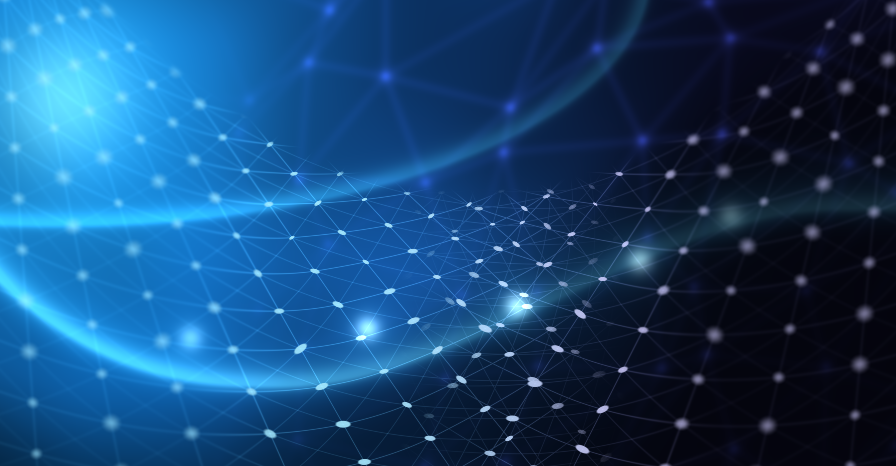
Write a WebGL 2 fragment shader that draws this background.

```glsl
#version 300 es
precision highp float;
uniform vec2 u_resolution;
out vec4 fragColor;

float hash(vec2 p) {
  return fract(sin(dot(p, vec2(127.1, 311.7))) * 43758.5453);
}

float noise(vec2 p) {
  vec2 i = floor(p), f = fract(p);
  f = f * f * (3.0 - 2.0 * f);
  return mix(mix(hash(i), hash(i + vec2(1, 0)), f.x),
             mix(hash(i + vec2(0, 1)), hash(i + vec2(1, 1)), f.x), f.y);
}

float segment(vec2 p, vec2 a, vec2 b) {
  vec2 d = b - a;
  return length(p - a - d * clamp(dot(p - a, d) / dot(d, d), 0.0, 1.0));
}

float glow(vec2 p, vec2 centre, vec2 radius) {
  vec2 d = (p - centre) / radius;
  return exp(-dot(d, d));
}

// Out-of-focus web of jittered nodes
vec2 webNode(vec2 cell) {
  return cell + 0.1 + 0.8 * vec2(hash(cell), hash(cell + 37.0));
}

float softWeb(vec2 p) {
  float sum = 0.0;
  for (int y = -1; y <= 1; y++)
    for (int x = -1; x <= 1; x++) {
      vec2 cell = floor(p) + vec2(x, y);
      vec2 a = webNode(cell);
      float right = segment(p, a, webNode(cell + vec2(1, 0)));
      float up = segment(p, a, webNode(cell + vec2(0, 1)));
      float across = segment(p, a, webNode(cell + vec2(1, 1)));
      sum += 0.25 * (exp(-right * right * 350.0) + exp(-up * up * 350.0));
      sum += 0.2 * exp(-across * across * 350.0) + 0.4 * exp(-dot(p - a, p - a) * 90.0);
    }
  return sum;
}

// Height of the lower ribbon
float ribbon(float x) {
  return 0.175 + 0.38 * smoothstep(0.6, 1.8, x)
       + 0.225 * pow(max(0.6 - x, 0.0) / 0.6, 2.5);
}

// Light streak, sharper on its lower side
float streak(float d, float width) {
  float r = d / (width * (d < 0.0 ? 0.6 : 1.5));
  return 1.0 / (1.0 + r * r * (1.0 + 0.5 * r * r));
}

// Rows bend near the lowest column, then run straight
float rowBase(float q, vec4 shape) {
  float t = abs(q - shape.w), bend = min(t, 0.45);
  return shape.z + 0.34 * (bend * bend + 0.9 * (t - bend));
}

float rowPitch(float q) {
  return 0.11 / (1.0 + 0.55 * q * q);
}

// Curved sheet; shape = column offset, column pitch, row height, lowest column
// Returns lines in x and nodes in y
vec2 sheet(vec2 s, vec4 shape, float blur) {
  float q = s.x / (1.0 - 0.7 * s.y);
  vec2 g = vec2((q - shape.x) / shape.y, (s.y - rowBase(q, shape)) / rowPitch(q));
  float lines = 0.0, nodes = 0.0;
  float width = mix(0.0011, 0.004, blur);
  vec4 fields = vec4(g.x, g.y, g.x + g.y, g.x - g.y);
  for (int k = 0; k < 4; k++) {
    float f = fields[k];
    float slope = length(vec2(dFdx(f), dFdy(f))) * u_resolution.y;
    float d = abs(fract(f + 0.5) - 0.5) / max(slope, 0.001);
    lines += exp(-d * d / (width * width)) * (k < 2 ? 0.6 : 0.3);
  }
  for (int y = -1; y <= 1; y++)
    for (int x = -1; x <= 1; x++) {
      vec2 id = round(g) + vec2(x, y);
      float column = shape.x + id.x * shape.y;
      float height = rowBase(column, shape) + id.y * rowPitch(column);
      vec2 d = s - vec2(column * (1.0 - 0.7 * height), height);
      float tilt = (hash(id) - 0.5) * 1.4;
      d = mat2(cos(tilt), -sin(tilt), sin(tilt), cos(tilt)) * d;
      vec2 radius = mix(vec2(0.013, 0.006), vec2(0.014, 0.013), blur);
      radius *= (0.65 + 0.5 * hash(id + 9.0)) * mix(1.15, 0.6, smoothstep(0.2, 0.65, s.y) * (1.0 - blur));
      float r = length(d / radius);
      nodes = max(nodes, 1.0 - smoothstep(mix(0.75, 0.1, blur), mix(1.1, 1.5, blur), r));
    }
  return vec2(lines, nodes);
}

void main() {
  vec2 p = gl_FragCoord.xy / u_resolution.y;
  p.x *= 1.925 * u_resolution.y / u_resolution.x;

  // Blue falling away to night on the right
  vec3 col = mix(vec3(0.04, 0.34, 0.62), vec3(0.05, 0.23, 0.46), smoothstep(0.2, 0.95, p.x));
  col = mix(col, vec3(0.03, 0.035, 0.11), smoothstep(0.7, 1.6, p.x + 0.12 * (0.5 - p.y)));
  col *= mix(0.5, 1.0, smoothstep(-0.2, 0.1, p.y - ribbon(p.x) + 0.35 * (0.7 - p.x)));
  col += vec3(0.02, 0.08, 0.13) * glow(p, vec2(0.98, 0.42), vec2(0.42, 0.2));
  col *= 0.85 + 0.3 * noise(p * 4.5);

  // Purple web in the distance
  float haze = smoothstep(0.4, 0.8, p.x) * (0.3 + 0.7 * smoothstep(0.45, 0.75, p.y));
  haze *= 1.0 - 0.4 * smoothstep(1.35, 1.8, p.x);
  col += vec3(0.1, 0.12, 0.34) * softWeb(p * 4.6 + vec2(0.3, 0.6)) * haze * 0.75;

  // Bright source at upper left
  vec2 sun = vec2(0.137, 0.79);
  col += vec3(0.07, 0.27, 0.31) * glow(p, sun, vec2(0.4, 0.42));
  col += vec3(0.28, 0.26, 0.12) * glow(p, sun, vec2(0.14));

  // Two sweeping ribbons of light
  vec2 e = (p - vec2(0.12, 1.05)) / vec2(1.27, 0.53);
  float upper = (1.0 - length(e)) * length(e) / length(e / vec2(1.27, 0.53));
  float rise = (ribbon(p.x + 0.01) - ribbon(p.x - 0.01)) / 0.02;
  float lower = (p.y - ribbon(p.x)) / sqrt(1.0 + rise * rise);
  float fade = mix(1.0, 0.25, smoothstep(0.3, 1.5, p.x));
  col += vec3(0.1, 0.28, 0.31) * streak(upper, 0.018) * mix(1.0, 0.55, smoothstep(0.3, 1.3, p.x));
  col += vec3(0.21, 0.36, 0.34) * streak(lower, 0.02) * fade;
  col += vec3(0.02, 0.1, 0.14) * streak(lower, 0.06) * mix(1.0, 0.6, smoothstep(0.3, 1.5, p.x));

  // Net of two crossing sheets below a curved horizon
  float blur = smoothstep(0.3, 0.6, abs(p.x - 0.97));
  float horizon = 0.585 + 0.66 * (p.x - 1.02) * (p.x - 1.02);
  float below = smoothstep(-0.01, 0.03, horizon - p.y);
  vec2 net = sheet(vec2(p.x + 0.02, p.y), vec4(0.1, 0.177, 0.067, 0.55), blur)
           * (1.0 - smoothstep(1.1, 1.35, p.x));
  net = max(net, sheet(vec2(1.96 - p.x, p.y), vec4(0.133, 0.198, 0.085, 0.4), blur)
           * smoothstep(0.85, 1.1, p.x)) * below;
  vec3 tint = mix(vec3(0.5, 0.88, 1.0), vec3(0.7, 0.68, 0.95), smoothstep(0.7, 1.4, p.x));
  col += tint * net.x * mix(0.36, 0.07, blur);
  col = mix(col, mix(tint, vec3(1), 0.3), net.y * mix(0.9, 0.48, blur));

  // Soft lights strung along the lower ribbon
  vec3 lights[5] = vec3[5](vec3(0.41, 0.275, 0.5), vec3(0.79, 0.295, 0.8),
    vec3(1.11, 0.345, 0.8), vec3(1.375, 0.44, 0.6), vec3(1.57, 0.537, 0.3));
  for (int i = 0; i < 5; i++) {
    col += vec3(0.65, 0.7, 0.65) * lights[i].z * glow(p, lights[i].xy, vec2(0.025));
    col += vec3(0.05, 0.13, 0.17) * lights[i].z * glow(p, lights[i].xy, vec2(0.06));
  }

  fragColor = vec4(clamp(col, 0.0, 1.0), 1.0);
}
```
